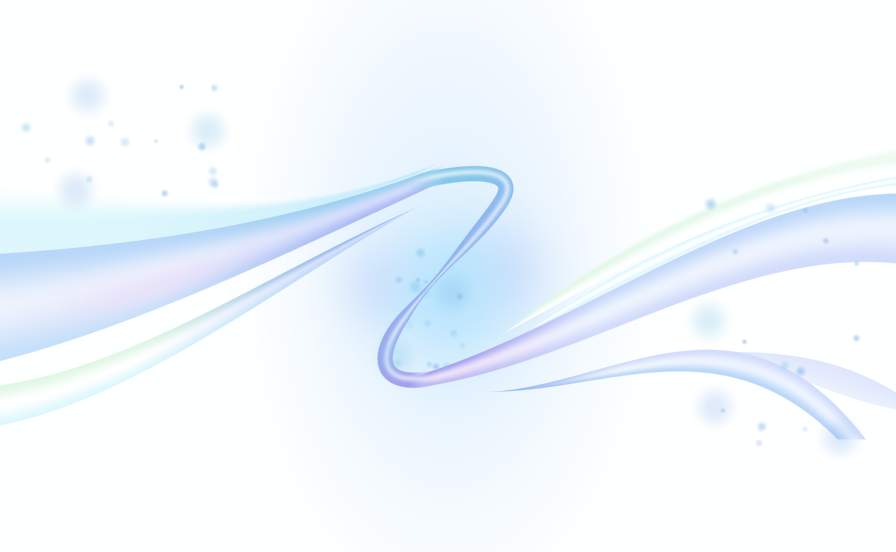
A Shadertoy shader for this background:

```glsl
const vec3 WHITE = vec3(.995, 1., 1.);
const vec3 HAZE = vec3(.91, .955, .995);
const vec3 PEARL = vec3(.93, .955, .995);
const vec3 AQUA = vec3(.7, .89, .99);
const vec3 MIST = vec3(.87, .97, .99);
const vec3 SKY = vec3(.72, .84, .975);
const vec3 TEAL = vec3(.5, .79, .9);
const vec3 AZURE = vec3(.56, .71, .94);
const vec3 VIOLET = vec3(.64, .62, .93);
const vec3 LILAC = vec3(.82, .86, .985);
const vec3 PINK = vec3(.92, .88, .975);
const vec3 LIME = vec3(.88, .97, .9);
const vec2 CENTRE = vec2(.5, .31);
const float TIP_FADE = .03;
const float CUT_HEIGHT = .1276;
const float CORD_RADIUS = .0085;
const float CORD_STEPS = 60.;
const float DOTS = 17.;

vec3 hash3(float n) {
  vec3 q = fract(n * vec3(.1031, .103, .0973));
  q += dot(q, q.yxz + 33.33);
  return fract((q.xxy + q.yzz) * q.zyx);
}

float bell(vec2 d) { return exp(-dot(d, d)); }

float cover(float d) { return clamp(d * iResolution.x / 1.3 + .5, 0., 1.); }

// Cubic through four evenly spaced heights
float curve(float t, vec4 h) {
  float s = 3. * t, a = s - 1., b = s - 2., c = s - 3.;
  return (-h.x*a*b*c + 3.*h.y*s*b*c - 3.*h.z*s*a*c + h.w*s*a*b) / 6.;
}

// Sheet between two curves: along, across from the top, coverage
vec3 sheet(vec2 p, float left, float right, vec4 top, vec4 bottom) {
  float u = (p.x - left) / (right - left);
  float hi = curve(u, top), lo = curve(u, bottom);
  float ends = smoothstep(-TIP_FADE, 0., min(p.x - left, right - p.x));
  return vec3(clamp(u, 0., 1.), clamp((hi - p.y) / max(hi - lo, .0005), 0., 1.),
    cover(hi - p.y) * cover(p.y - lo) * ends);
}

vec3 bands(float v, vec3 a, vec3 b, vec3 c) {
  return mix(mix(a, b, smoothstep(0., .5, v)), c, smoothstep(.5, 1., v));
}

vec2 bezier(vec2 a, vec2 b, vec2 c, vec2 d, float t) {
  float k = 1. - t;
  return k*k*k*a + 3.*k*k*t*b + 3.*k*t*t*c + t*t*t*d;
}

// Centre line of the S-shaped cord, s from 0 to 3
vec2 cordPath(float s) {
  vec2 bend = vec2(.561, .396), waist = vec2(.453, .267);
  if (s < 1.) return bezier(vec2(.449, .409), vec2(.501, .428), vec2(.583, .435), bend, s);
  if (s < 2.) return bezier(bend, vec2(.544, .366), vec2(.479, .302), waist, s - 1.);
  return bezier(waist, vec2(.414, .219), vec2(.423, .182), vec2(.488, .197), s - 2.);
}

vec3 drawCord(vec3 col, vec2 p) {
  float best = 1., at = 0., side = 0.;
  vec2 a = cordPath(0.);
  for (float i = 1.; i <= CORD_STEPS; i++) {
    vec2 b = cordPath(3. * i / CORD_STEPS), ab = b - a, ap = p - a;
    float h = clamp(dot(ap, ab) / dot(ab, ab), 0., 1.), d = length(ap - ab * h);
    if (d < best) {
      best = d;
      at = 3. * (i - 1. + h) / CORD_STEPS;
      side = sign(ab.x * ap.y - ab.y * ap.x);
    }
    a = b;
  }
  float radius = CORD_RADIUS - .0062 * bell(vec2((at - 1.72) / .3, 0.));
  vec3 tint = bands(at / 3., TEAL, AZURE, VIOLET);
  float shine = bell(vec2(2.4 * (side * best / radius - .2), 0.));
  tint = mix(tint, WHITE, .6 * shine);
  float ends = smoothstep(0., .3, at) * smoothstep(3., 2.8, at);
  return mix(col, tint, cover(radius - best) * ends);
}

// Soft dots scattered over a cluster
vec3 drawDots(vec3 col, vec2 p, vec2 extent, float seed) {
  for (float i = 0.; i < DOTS; i++) {
    vec3 r = hash3(seed + i * 7.31), q = hash3(seed + 211.7 + i * 5.17);
    float large = step(.85, q.x);
    float radius = mix(mix(.004, .011, r.z * r.z), .03, large);
    float d = length(p - (r.xy * 2. - 1.) * extent) / radius;
    float alpha = mix(.2 + .4 * q.y, .28, large) * smoothstep(1., .1, d);
    col = mix(col, mix(AZURE, TEAL, q.z * q.z), alpha);
  }
  return col;
}

void mainImage(out vec4 fragColor, in vec2 fragCoord) {
  vec2 p = (fragCoord - .5 * iResolution.xy) / iResolution.x + CENTRE;

  // Backdrop and glows
  float haze = length((p - vec2(.5, .33)) / vec2(.26, .46));
  vec3 col = mix(WHITE, HAZE, smoothstep(1., .15, haze));
  col = mix(col, LILAC, .65 * bell((p - vec2(.425, .3)) / .045));
  col = mix(col, LILAC, .75 * bell((p - vec2(.56, .315)) / .05));
  col = mix(col, AQUA, .9 * bell((p - vec2(.502, .293)) / vec2(.075, .082)));

  // Left: mist, main wing, blade
  vec3 w = sheet(p, 0., .462, vec4(.414, .401, .397, .427), vec4(.335, .35, .377, .423));
  col = mix(col, mix(MIST, AQUA, w.x * w.x * .6), w.z * smoothstep(0., .6, w.y));
  w = sheet(p, 0., .469, vec4(.335, .35, .378, .424), vec4(.215, .266, .332, .404));
  vec3 tint = bands(w.y, SKY, PEARL, mix(SKY, MIST, .3));
  tint = mix(tint, PINK, .8 * bell((w.xy - vec2(.4, .68)) / vec2(.28, .25)));
  vec3 root = bands(w.y, mix(TEAL, SKY, .5), LILAC, mix(VIOLET, SKY, .5));
  col = mix(col, mix(tint, root, smoothstep(.35, .9, w.x)), w.z);
  w = sheet(p, 0., .462, vec4(.188, .234, .309, .385), vec4(.143, .2, .29, .385));
  tint = bands(w.y, LIME, WHITE, MIST);
  root = bands(w.y, AZURE, LILAC, SKY);
  col = mix(col, mix(tint, root, smoothstep(.3, .9, w.x)), w.z);

  // Right: green veil, strip, main wing
  w = sheet(p, .564, 1., vec4(.247, .349, .414, .454), vec4(.247, .326, .393, .425));
  tint = mix(LIME, WHITE, max(smoothstep(.2, .9, w.y), .5 * w.x));
  col = mix(col, tint, w.z * smoothstep(0., .3, w.y));
  w = sheet(p, .592, 1., vec4(.25, .332, .387, .421), vec4(.25, .318, .378, .411));
  col = mix(col, bands(w.y, MIST, WHITE, MIST), w.z);
  w = sheet(p, .482, 1., vec4(.204, .28, .362, .402), vec4(.188, .24, .303, .324));
  tint = bands(w.y, mix(LILAC, SKY, w.x), PEARL, LILAC);
  root = bands(w.y, VIOLET, PINK, mix(VIOLET, PINK, .4));
  col = mix(col, mix(root, tint, smoothstep(0., .4, w.x)), w.z);

  // Lower curl with a level foot
  w = sheet(p, .781, 1., vec4(.224, .224, .212, .18), vec4(.224, .208, .182, .161));
  col = mix(col, mix(LILAC, WHITE, .3 + .3 * w.y), w.z);
  w = sheet(p, .553, .966, vec4(.181, .212, .224, .128), vec4(.181, .198, .194, .092));
  tint = mix(AZURE, bands(w.y, LILAC, PEARL, SKY), smoothstep(0., .35, w.x));
  col = mix(col, tint, w.z * cover(p.y - CUT_HEIGHT));

  // Cord and dots
  col = drawCord(col, p);
  col = drawDots(col, p - vec2(.135, .457), vec2(.11, .075), 3.);
  col = drawDots(col, p - vec2(.482, .272), vec2(.042, .066), 41.);
  col = drawDots(col, p - vec2(.89, .265), vec2(.1, .145), 87.);
  fragColor = vec4(col, 1.);
}
```
